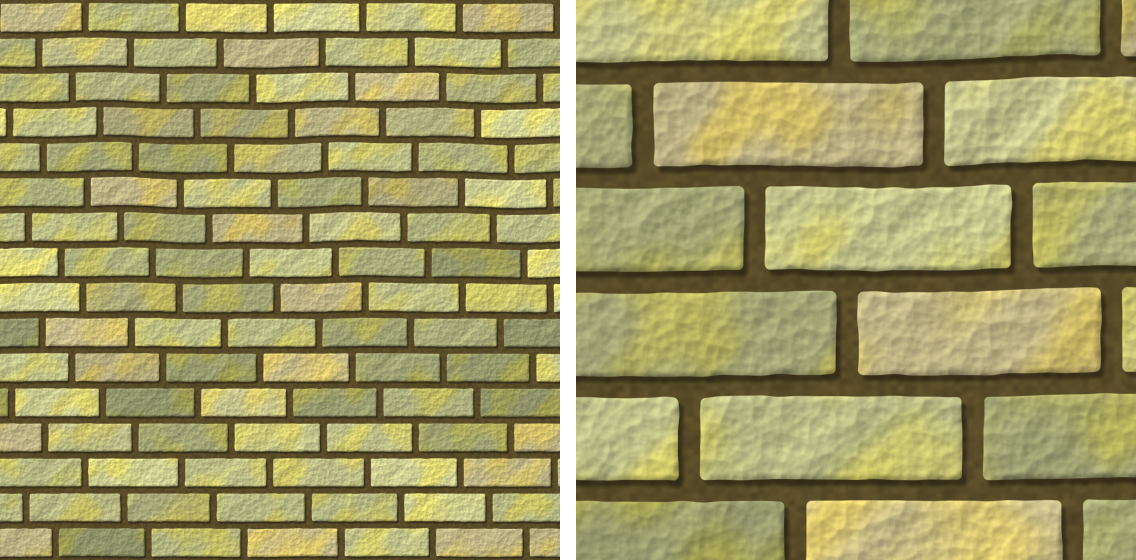
Left, the full canvas; right, a detail of the centre.
A WebGL 1 fragment shader for this texture:

```glsl
precision highp float;
uniform vec2 u_resolution;

const vec2 BRICKS = vec2(6.0, 16.0);     // bricks across, courses down
const float LAYOUT_COURSES = 8.0;        // courses before the bond recurs
const float COURSE_SHIFT = 0.375;        // stagger per course, in bricks
const float JOINT_JITTER = 0.10;
const float ROW_JITTER = 0.10;
const float JOINT = 0.0128;              // mortar width
const float CORNER = 0.0032;
const float BOW = 0.0030;                // sag of the courses
const float RIM = 0.0045;
const float RELIEF = 0.85;
const float RELIEF_STEP = 0.0019;
const vec2 CHIPS = vec2(88.0);
const vec2 GRAIN = vec2(176.0);
const vec2 STREAKS = vec2(38.0, 15.0);
const vec2 LIGHT = vec2(-0.6, 0.8);
const vec3 MORTAR = vec3(0.345, 0.295, 0.155);
const vec3 STONE_DARK = vec3(0.54, 0.55, 0.38);
const vec3 STONE_PALE = vec3(0.88, 0.87, 0.60);
const vec3 STONE_BUFF = vec3(0.80, 0.73, 0.53);
const vec3 STAIN = vec3(1.06, 1.03, 0.78);
const float TAU = 6.2831853;

float hash(vec2 p) {
  return fract(sin(dot(p, vec2(127.1, 311.7))) * 43758.545);
}

// Value noise with n cells per tile
float noise(vec2 uv, vec2 n) {
  vec2 p = uv * n, i = floor(p), f = fract(p);
  f = f * f * (3.0 - 2.0 * f);
  vec2 a = mod(i, n), b = mod(i + 1.0, n);
  return mix(mix(hash(a), hash(vec2(b.x, a.y)), f.x),
             mix(hash(vec2(a.x, b.y)), hash(b), f.x), f.y);
}

// Distance to the nearest wrapped cell point
float cellular(vec2 uv, vec2 n) {
  vec2 p = uv * n, i = floor(p), f = fract(p);
  float nearest = 4.0;
  for (int y = -1; y <= 1; y++) {
    for (int x = -1; x <= 1; x++) {
      vec2 g = vec2(float(x), float(y));
      vec2 c = mod(i + g, n);
      vec2 r = g + vec2(hash(c), hash(c + 57.3)) - f;
      nearest = min(nearest, dot(r, r));
    }
  }
  return sqrt(nearest);
}

// Axes turned by 45 degrees; whole coefficients keep the wrap
vec2 diagonal(vec2 uv) {
  return vec2(uv.x - uv.y, uv.x + uv.y);
}

float stoneHeight(vec2 uv) {
  vec2 bend = 0.004 * vec2(noise(uv, CHIPS * 0.5), noise(uv.yx, CHIPS * 0.5));
  return 0.50 * cellular(uv + bend, CHIPS) + 0.22 * cellular(uv, GRAIN)
       + 0.75 * noise(diagonal(uv + bend), STREAKS);
}

float roundedBox(vec2 p, vec2 halfSize) {
  vec2 q = abs(p) - halfSize + CORNER;
  return length(max(q, 0.0)) + min(max(q.x, q.y), 0.0) - CORNER;
}

float jointAt(float col, float layoutRow) {
  return col + JOINT_JITTER * hash(vec2(mod(col, BRICKS.x), layoutRow + 20.0));
}

void main() {
  vec2 uv = gl_FragCoord.xy / u_resolution;
  float px = 1.0 / min(u_resolution.x, u_resolution.y);

  // Bowed courses, strongest in the upper part
  float sag = 0.6 * cos(TAU * (2.0 * uv.x - 0.84)) + 0.4 * sin(TAU * (5.0 * uv.x + uv.y));
  float y = (uv.y + BOW * sag * (0.5 + 0.5 * cos(TAU * (uv.y - 0.7)))) * BRICKS.y;

  // Staggered bond with uneven joints
  float row = BRICKS.y - 1.0 - mod(floor(y), BRICKS.y);
  float layoutRow = mod(row, LAYOUT_COURSES);
  float shift = COURSE_SHIFT * row - 0.07 + ROW_JITTER * (hash(vec2(layoutRow, 71.0)) - 0.5);
  float x = uv.x * BRICKS.x - shift;
  float col = floor(x);
  col -= step(x, jointAt(col, layoutRow));
  float left = jointAt(col, layoutRow), right = jointAt(col + 1.0, layoutRow);
  vec2 p = vec2(x - 0.5 * (left + right), fract(y) - 0.5) / BRICKS;
  vec2 halfSize = 0.5 * (vec2(right - left, 1.0) / BRICKS - JOINT);
  float rough = 0.0012 * (noise(uv, CHIPS) - 0.5);
  float d = roundedBox(p, halfSize) + rough;
  float dLit = roundedBox(p + LIGHT * RIM, halfSize) + rough;

  // Stone colour per brick, with soft stains
  vec2 id = vec2(mod(col, BRICKS.x), row);
  vec3 stone = mix(STONE_DARK, STONE_PALE, 0.12 + 0.82 * hash(id + 3.7));
  stone = mix(stone, STONE_BUFF, 0.75 * smoothstep(0.55, 1.0, hash(id + 41.3)));
  float blotch = noise(diagonal(uv), vec2(24.0, 16.0));
  stone *= mix(vec3(0.96, 0.97, 1.0), STAIN, smoothstep(0.35, 0.9, blotch));

  // Chiselled relief and lit edges
  float slope = stoneHeight(uv) - stoneHeight(uv + LIGHT * RELIEF_STEP);
  float rim = smoothstep(-RIM, 0.0, d) * clamp((dLit - d) / RIM, -1.0, 1.0);
  stone *= 1.0 + RELIEF * slope + (rim > 0.0 ? 0.12 : 0.32) * rim;

  // Grainy mortar, shaded beside the bricks
  float grit = noise(uv, GRAIN * 1.5) - 0.5;
  vec3 mortar = MORTAR * (1.0 + 0.22 * grit + 0.25 * slope);
  mortar *= 1.0 - 0.38 * (1.0 - smoothstep(-0.002, 0.002, dLit));

  float mask = 1.0 - smoothstep(-0.8 * px, 0.8 * px, d);
  gl_FragColor = vec4(clamp(mix(mortar, stone, mask), 0.0, 1.0), 1.0);
}
```
